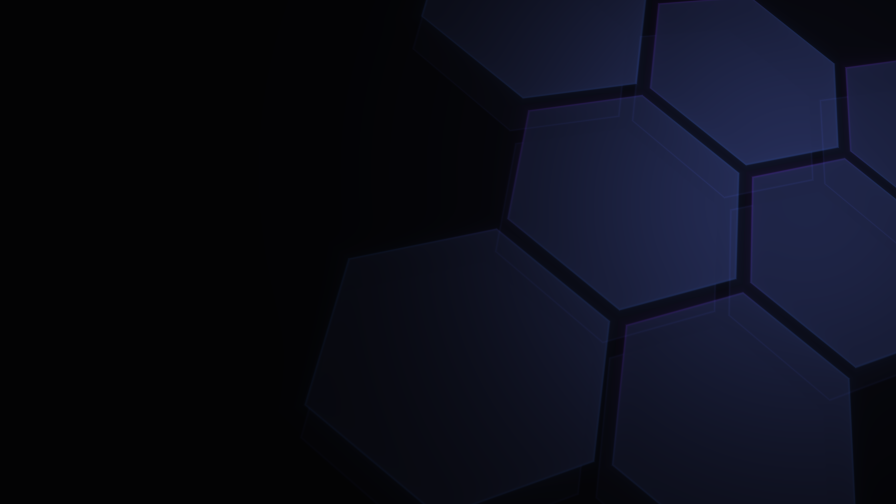
This background is drawn by a Shadertoy shader. Its source:

```glsl
// Dark panel of tilted hexagonal glass tiles with thin blue and violet rims.

// Tile centres, in steps along two neighbouring hexagon corners
const vec2 TILES[7] = vec2[7](
    vec2(0, 0), vec2(1, 1), vec2(-1, 2), vec2(-2, 1),
    vec2(-1, -1), vec2(1, -2), vec2(-3, 3));

float cross2(vec2 a, vec2 b) { return a.x * b.y - a.y * b.x; }

// Signed distance to a hexagon whose corners lie on the x axis
float hexagon(vec2 p, float apothem) {
    p = abs(p);
    return max(p.y, 0.866 * p.x + 0.5 * p.y) - apothem;
}

// Undo the perspective; x = distance to nearest tile, yz = place in it, w = index
vec4 nearestTile(vec2 p) {
    vec2 q = p - vec2(1.2535, 0.6146);
    vec2 u = vec2(-0.2199, 0.1782) - 0.006 * q;
    vec2 v = vec2(0.0241, 0.2264) - 0.084 * q;
    vec2 grid = vec2(cross2(q, v), cross2(u, q)) / cross2(u, v);
    float depth = max(1.0 + dot(grid, vec2(0.006, 0.084)), 0.3);
    vec4 best = vec4(1e3, 0.0, 0.0, 0.0);
    for (int i = 0; i < 7; i++) {
        vec2 g = grid - TILES[i];
        vec2 local = vec2(g.x + 0.5 * g.y, 0.866 * g.y);
        float d = hexagon(local, 0.808) * 0.23 / depth;
        if (d < best.x) best = vec4(d, local, float(i));
    }
    return best;
}

void mainImage(out vec4 fragColor, in vec2 fragCoord) {
    vec2 p = fragCoord / iResolution.y;
    float aa = 1.0 / iResolution.y;
    float rimWidth = max(0.0018, 0.6 * aa);

    // Broad light behind the upper right
    vec2 toLight = p - vec2(1.52, 0.66);
    float light = exp(-dot(toLight, toLight) / 0.33);
    vec3 color = mix(vec3(0.010, 0.010, 0.015), vec3(0.034, 0.037, 0.072), light);

    // Front tiles: faces darken gently toward the upper left
    vec4 tile = nearestTile(p);
    float d = tile.x;
    float inside = smoothstep(1.3 * aa, -1.3 * aa, d);
    vec3 face = mix(vec3(0.024, 0.026, 0.044), vec3(0.128, 0.155, 0.300), light);
    face *= 1.0 - 0.13 * tile.y;
    color = mix(color, face, inside);

    // Rear layer, displaced down and left, hidden behind its own front tile
    vec2 shift = vec2(-0.041 * (p.x - 0.39), -0.065);
    vec4 rear = nearestTile(p - shift);
    float sameTile = 1.0 - step(0.5, abs(rear.w - tile.w));
    float rearFill = smoothstep(aa, -aa, rear.x) * (1.0 - 0.85 * inside);
    float rearRim = exp(-pow(rear.x / rimWidth, 2.0)) * (1.0 - inside * sameTile);
    color += vec3(0.012, 0.014, 0.028) * rearFill * (0.3 + light);
    color += vec3(0.018, 0.022, 0.060) * rearRim * (0.3 + 0.7 * light);

    // Rims: violet at the upper-left corners, blue elsewhere
    float violet = smoothstep(0.1, 0.8, tile.y) * smoothstep(0.15, 0.55, light);
    vec3 rimColor = mix(vec3(0.06, 0.13, 0.27), vec3(0.17, 0.06, 0.33), violet);
    float rim = exp(-pow(d / rimWidth, 2.0));
    float halo = exp(-abs(d) / 0.013);
    float haloSide = mix(0.16, 0.07, inside);
    color += rimColor * (0.42 * rim + haloSide * halo) * (0.35 + 0.65 * light);

    fragColor = vec4(color, 1.0);
}
```
